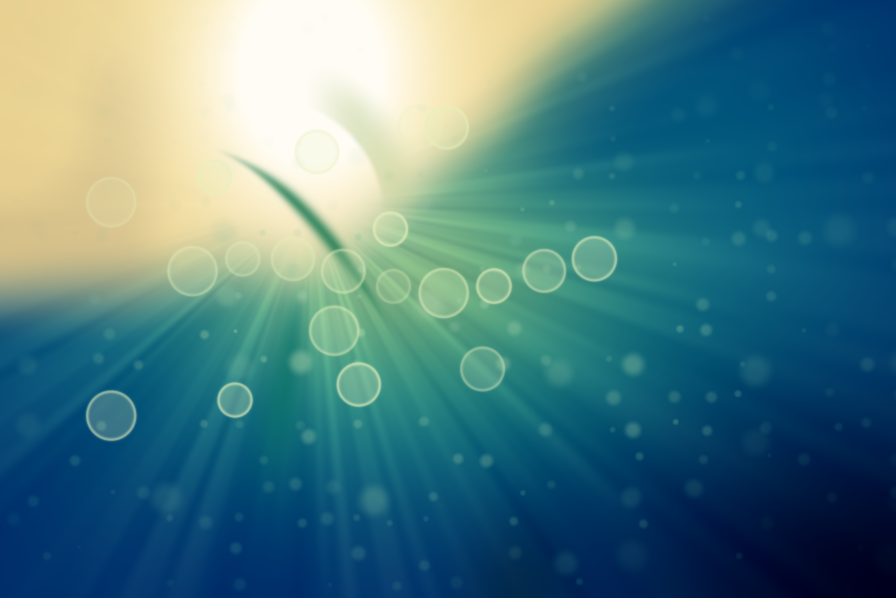
Write a WebGL 1 fragment shader that draws this background.

```glsl
precision highp float;
// Sunlit underwater-like backdrop: a white-gold glow at the upper left melts
// into green, teal and navy. Layered soft masks give the colour; angular noise
// gives the rays, and short rows of rings plus jittered cells give the bokeh.
uniform vec2 u_resolution;

const vec3 NAVY  = vec3(0.00, 0.17, 0.41);
const vec3 NIGHT = vec3(0.00, 0.01, 0.11);
const vec3 OCEAN = vec3(0.00, 0.38, 0.51);
const vec3 TEAL  = vec3(0.14, 0.56, 0.52);
const vec3 SAGE  = vec3(0.49, 0.71, 0.50);
const vec3 SAND  = vec3(0.90, 0.81, 0.56);
const vec3 TAN   = vec3(0.73, 0.65, 0.49);
const vec3 CREAM = vec3(1.00, 0.93, 0.69);
const vec3 WHITE = vec3(1.00, 0.99, 0.96);
const vec3 LEAF  = vec3(0.10, 0.47, 0.31);
const vec3 RIM   = vec3(0.90, 0.94, 0.74);
const vec2 SUN        = vec2(0.52, 0.88);
const vec2 RAY_CENTRE = vec2(0.52, 0.66);
const float RAY_GAIN  = 0.26;
const float RING_SIZE = 0.035;

float hash(vec2 p) {
  p = fract(p * vec2(123.34, 345.45));
  p += dot(p, p + 34.35);
  return fract(p.x * p.y);
}

float noise(vec2 p) {
  vec2 i = floor(p), f = fract(p);
  f = f * f * (3.0 - 2.0 * f);
  return mix(mix(hash(i), hash(i + vec2(1, 0)), f.x),
             mix(hash(i + vec2(0, 1)), hash(i + vec2(1, 1)), f.x), f.y);
}

float glow(vec2 p, vec2 centre, vec2 size) {
  vec2 d = (p - centre) / size;
  return exp(-dot(d, d));
}

// Evenly stepped translucent discs with bright rims, on a gently waving line.
vec3 ringRow(vec3 c, vec2 p, vec2 start, vec2 stride, float wave, float count) {
  float aa = 0.7 / u_resolution.y;
  for (int i = 0; i < 9; i++) {
    float k = float(i);
    if (k >= count) break;
    vec2 centre = start + stride * k + vec2(0.0, wave * cos(0.9 * (k - 1.5)));
    float d = length(p - centre) - RING_SIZE - 0.007 * cos(2.5 * k);
    float fill = 1.0 - smoothstep(-aa, aa, d);
    float rim = exp(-pow((d + 0.002) / 0.0028, 2.0));
    float power = 0.45 + 0.55 * hash(start * 7.0 + k);
    c = mix(c, RIM, 0.30 * power * fill + 0.62 * power * rim * (1.0 - 0.3 * fill));
  }
  return c;
}

// One blurred dot per chosen cell.
float dots(vec2 p, float scale, float chance) {
  vec2 cell = floor(p * scale);
  float h = hash(cell + 3.7);
  vec2 centre = 0.35 + 0.3 * vec2(hash(cell + 11.3), hash(cell + 27.9));
  float radius = 0.07 + 0.20 * hash(cell + 41.1);
  float d = length(fract(p * scale) - centre);
  return step(h, chance) * (1.0 - smoothstep(radius * 0.35, radius * 1.25, d))
       * (0.35 + 0.65 * hash(cell + 53.6));
}

void main() {
  vec2 p = gl_FragCoord.xy / u_resolution.y;

  // Deep water, brightening towards the middle.
  vec3 c = mix(NAVY, OCEAN, glow(p, vec2(0.65, 0.5), vec2(0.85, 0.36)));
  c = mix(c, OCEAN, 0.65 * glow(p, vec2(1.2, 0.78), vec2(0.32, 0.28)));
  c = mix(c, TEAL, glow(p, vec2(0.72, 0.48), vec2(0.42, 0.26)));
  c = mix(c, SAGE, glow(p, vec2(0.66, 0.55), vec2(0.30, 0.17)));
  c = mix(c, NIGHT, 0.95 * glow(p, vec2(1.5, 0.0), vec2(0.42, 0.28)));
  c = mix(c, vec3(0.0, 0.14, 0.25), 0.7 * glow(p, vec2(0.87, 0.0), vec2(0.09, 0.12)));

  // Warm upper left, with a green fringe on its sloping right side.
  float cloud = noise(p * 5.0 + 2.0);
  float edge = 0.50 + 0.1 * p.x + 0.75 * max(p.x - 0.5, 0.0);
  float above = p.y - edge + 0.06 * (cloud - 0.5);
  float warm = smoothstep(-0.10, 0.10, above);
  c = mix(c, SAGE, 0.75 * smoothstep(-0.26, 0.05, above) * smoothstep(0.5, 0.75, p.x));
  float shade = smoothstep(0.4, 0.9, cloud) * (1.0 - smoothstep(0.3, 0.5, p.x));
  c = mix(c, mix(SAND, TAN, 0.75 * shade), warm);

  // Rays; the angle is zero straight down and its seam lies in the glow.
  vec2 d = p - RAY_CENTRE;
  float r = length(d);
  float a = atan(d.x, -d.y);
  float streak = 0.6 * noise(vec2(a * 9.0 + 20.0, r * 1.5))
               + 0.4 * noise(vec2(a * 30.0 + 90.0, r * 2.0)) - 0.5;
  float reach = smoothstep(0.04, 0.2, r) * exp(-r * 1.3) * (1.0 - 0.85 * warm);
  c += streak * reach * RAY_GAIN * vec3(1.1, 1.2, 0.6);
  float darkRay = exp(-pow((a + 0.14) / 0.09, 2.0)) * smoothstep(0.1, 0.25, r);
  c = mix(c, vec3(0.02, 0.43, 0.40), 0.65 * darkRay * (1.0 - smoothstep(0.3, 0.55, r)));

  // Sun core and the pale crescent beside it.
  c = mix(c, CREAM, glow(p, SUN, vec2(0.32, 0.34)) * warm);
  c = mix(c, WHITE, min(1.0, 1.6 * glow(p, SUN, vec2(0.17, 0.22))));
  vec2 q = p - vec2(0.45, 0.64);
  float arc = length(q);
  float crescent = smoothstep(0.185, 0.198, arc) * (1.0 - smoothstep(0.21, 0.28, arc));
  crescent *= smoothstep(0.05, 0.16, q.x) * smoothstep(-0.04, 0.08, q.y);
  c = mix(c, vec3(0.76, 0.82, 0.60), 0.55 * crescent);

  // Tapered dark stem curving down through the ray centre.
  float t = p.x - 0.36;
  float fall = p.y - (0.75 - 0.35 * t - 2.3 * t * t);
  float slope = 0.35 + 4.6 * t;
  float taper = smoothstep(0.0, 0.18, t) * (1.0 - smoothstep(0.19, 0.30, t));
  float stem = exp(-pow(fall / sqrt(1.0 + slope * slope) / (0.004 + 0.009 * taper), 2.0));
  c = mix(c, LEAF, 0.8 * stem * smoothstep(-0.01, 0.14, t) * (1.0 - smoothstep(0.2, 0.31, t)));

  // Soft specks in the water, then the rings in front.
  float field = glow(p, vec2(0.68, 0.45), vec2(0.75, 0.42)) * (1.0 - 0.8 * warm);
  float specks = 0.55 * dots(p, 9.0, 0.45) + 0.5 * dots(p + 0.37, 19.0, 0.3);
  c = mix(c, mix(TEAL, RIM, 0.2 + 0.5 * field), min(specks * field, 0.7));
  c = ringRow(c, p, vec2(0.322, 0.54), vec2(0.084, 0.0), 0.03, 9.0);
  c = ringRow(c, p, vec2(0.186, 0.305), vec2(0.207, 0.026), 0.0, 4.0);
  c = ringRow(c, p, vec2(0.186, 0.662), vec2(0.172, 0.042), 0.0, 4.0);
  c = ringRow(c, p, vec2(0.559, 0.447), vec2(0.094, 0.17), 0.0, 3.0);
  gl_FragColor = vec4(clamp(c, 0.0, 1.0), 1.0);
}
```
